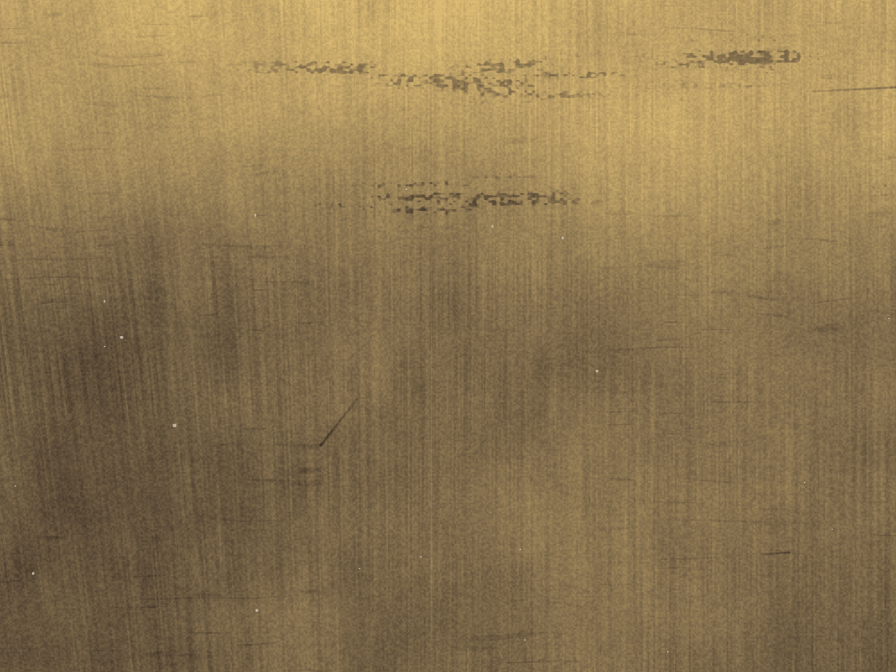
This texture is drawn by a Shadertoy shader. Its source:

```glsl
// Aged brushed brass: a soft light from above over cloudy tarnish,
// fine upright brush lines and grain, rows of dark scuffs lying across
// the sheet, a few scratches and pale specks of dust.
#define LIGHT_LOW 0.495
#define LIGHT_HIGH 0.78
#define CLOUD_AMOUNT 0.20
#define MOTTLE_AMOUNT 0.10
#define BRUSH_AMOUNT 0.12
#define GRAIN_AMOUNT 0.13
#define SCUFF_AMOUNT 0.22
#define WISP_AMOUNT 0.08
#define DUST_COUNT 20

const vec3 TARNISH = vec3(0.33, 0.27, 0.20);
const vec3 BRONZE = vec3(0.51, 0.43, 0.30);
const vec3 GOLD = vec3(0.79, 0.67, 0.42);
const vec3 DUST = vec3(0.80, 0.76, 0.68);

float hash(vec2 p) {
    vec3 q = fract(vec3(p.xyx) * 0.1031);
    q += dot(q, q.yzx + 33.33);
    return fract((q.x + q.y) * q.z);
}

float noise(vec2 p) {
    vec2 i = floor(p), f = fract(p);
    f = f * f * (3.0 - 2.0 * f);
    return mix(mix(hash(i), hash(i + vec2(1, 0)), f.x),
               mix(hash(i + vec2(0, 1)), hash(i + vec2(1, 1)), f.x), f.y);
}

float fbm(vec2 p) {
    float sum = 0.0, amp = 0.5;
    for (int i = 0; i < 4; i++) {
        sum += amp * noise(p);
        p = p * 2.03 + 17.1;
        amp *= 0.5;
    }
    return sum / 0.9375;
}

// Soft oval patch, one at its centre
float patchMask(vec2 p, vec2 centre, vec2 size) {
    vec2 d = (p - centre) / size;
    return exp(-dot(d, d));
}

// Tapered stroke from a to b with a smoothed edge
float scratch(vec2 p, vec2 a, vec2 b, float width) {
    vec2 along = b - a;
    float t = clamp(dot(p - a, along) / dot(along, along), 0.0, 1.0);
    float d = length(p - a - along * t);
    return (1.0 - smoothstep(0.0, width + 0.001, d)) * (1.0 - 0.6 * t);
}

// Broad light and tarnish
float lighting(vec2 p) {
    float tone = mix(LIGHT_LOW, LIGHT_HIGH, smoothstep(0.45, 1.04, p.y));
    float left = 1.0 - smoothstep(0.0, 0.5, p.x);
    tone -= 0.13 * left * (1.0 - smoothstep(0.1, 0.8, p.y));
    tone -= 0.06 * patchMask(p, vec2(0.15, 0.56), vec2(0.28, 0.16));
    tone += 0.05 * patchMask(p, vec2(0.62, 0.88), vec2(0.3, 0.2));
    tone += 0.05 * patchMask(p, vec2(1.03, 0.58), vec2(0.12, 0.18));
    tone -= 0.04 * patchMask(p, vec2(0.72, 0.5), vec2(0.15, 0.16));
    tone -= 0.06 * patchMask(p, vec2(1.33, 0.05), vec2(0.3, 0.3));
    tone += CLOUD_AMOUNT * (fbm(p * vec2(3.2, 4.0) + 5.0) - 0.5);
    return tone + MOTTLE_AMOUNT * (fbm(p * vec2(9.0, 8.0) + 23.0) - 0.5);
}

// Upright brush lines, leaning towards the left side
float brushing(vec2 p) {
    float lean = 0.12 * (1.0 - smoothstep(0.0, 0.65, p.x));
    float x = p.x + lean * p.y;
    float fine = noise(vec2(x * 340.0, p.y * 7.0)) - 0.5;
    float wide = noise(vec2(x * 140.0, p.y * 3.0 + 9.0)) - 0.5;
    float hair = smoothstep(0.84, 0.96, noise(vec2(x * 260.0 + 40.0, p.y * 5.0)));
    float strength = 0.45 + 0.8 * noise(p * vec2(6.0, 4.0));
    return strength * (0.6 * fine + 0.25 * wide + 0.3 * hair - 0.02);
}

// Broken rows of small dark pits
float scuffs(vec2 p) {
    float area = patchMask(p, vec2(0.66, 0.89), vec2(0.27, 0.045));
    area += patchMask(p, vec2(1.13, 0.91), vec2(0.12, 0.035));
    area += 0.8 * patchMask(p, vec2(0.67, 0.70), vec2(0.21, 0.04));
    area += 0.6 * patchMask(p, vec2(1.32, 0.72), vec2(0.06, 0.03));
    float rows = noise(vec2(p.x * 8.0, (p.y - 0.01 * p.x) * 100.0));
    float pits = noise(p * vec2(170.0, 250.0));
    float cover = 0.5 * rows + 0.4 * pits + 0.22 * min(area, 1.0);
    return smoothstep(0.66, 0.86, cover) * smoothstep(0.05, 0.6, area);
}

// Faint thin creases lying across the sheet
float wisps(vec2 p) {
    float bend = 0.02 * noise(p * 11.0);
    float crease = noise(vec2(p.x * 13.0, (p.y + bend) * 170.0) + 31.0);
    float broken = 0.4 + 0.6 * noise(p * vec2(110.0, 200.0));
    return broken * smoothstep(0.80, 0.96, crease) * smoothstep(0.5, 0.75, noise(p * 5.0 + 3.0));
}

// Scattered pale flecks
float dust(vec2 p, float aspect) {
    float cover = 0.0, edge = 0.7 / iResolution.y;
    for (int i = 0; i < DUST_COUNT; i++) {
        float id = float(i) + 1.0;
        vec2 at = vec2(hash(vec2(id, 2.7)) * aspect, 0.75 * hash(vec2(id, 8.3)));
        float radius = mix(0.0010, 0.0042, pow(hash(vec2(id, 5.1)), 3.0));
        vec2 d = (p - at) * vec2(1.0, 0.7 + 0.6 * hash(vec2(id, 6.4)));
        cover = max(cover, 1.0 - smoothstep(radius - edge, radius + edge, length(d)));
    }
    return cover;
}

void mainImage(out vec4 fragColor, in vec2 fragCoord) {
    vec2 p = fragCoord / iResolution.y;
    float grain = 0.7 * noise(p * 375.0) + 0.3 * noise(p * vec2(230.0, 290.0) + 70.0) - 0.5;
    float tone = lighting(p) + BRUSH_AMOUNT * brushing(p) + GRAIN_AMOUNT * grain;
    tone -= SCUFF_AMOUNT * scuffs(p) + WISP_AMOUNT * wisps(p);
    tone -= 0.20 * scratch(p, vec2(0.477, 0.337), vec2(0.531, 0.406), 0.0025);
    tone -= 0.22 * scratch(p, vec2(1.333, 0.870), vec2(1.21, 0.864), 0.002);
    tone -= 0.20 * scratch(p, vec2(1.175, 0.178), vec2(1.135, 0.175), 0.002);
    vec3 colour = mix(TARNISH, BRONZE, clamp((tone - 0.33) / 0.18, -0.5, 1.0));
    colour = mix(colour, GOLD, clamp((tone - 0.51) / 0.28, 0.0, 1.25));
    colour = mix(colour, DUST, 0.85 * dust(p, iResolution.x / iResolution.y));
    fragColor = vec4(clamp(colour, 0.0, 1.0), 1.0);
}
```
